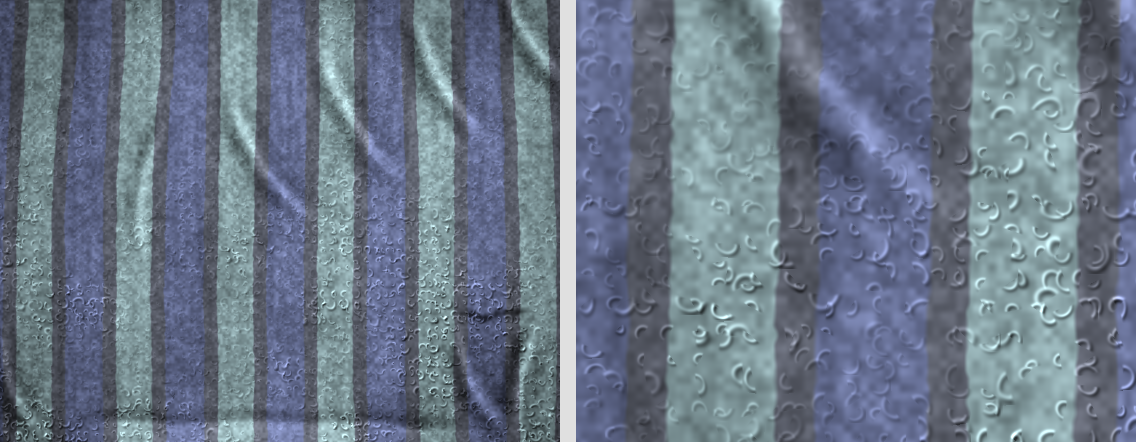
Left: the whole. Right: its middle third, enlarged.
This texture is drawn by a Shadertoy shader. Its source:

```glsl
// Worn terry cloth with pale green, charcoal and blue stripes, soft folds and loose threads.

const vec3 GREEN = vec3(0.51, 0.605, 0.62);
const vec3 CHARCOAL = vec3(0.345, 0.36, 0.405);
const vec3 BLUE = vec3(0.375, 0.41, 0.555);

float hash(vec2 p) {
    return fract(sin(dot(p, vec2(127.1, 311.7))) * 43758.5453);
}

float noise(vec2 p) {
    vec2 i = floor(p), f = fract(p);
    f = f * f * (3.0 - 2.0 * f);
    return mix(mix(hash(i), hash(i + vec2(1, 0)), f.x),
               mix(hash(i + vec2(0, 1)), hash(i + vec2(1, 1)), f.x), f.y);
}

float fbm(vec2 p) {
    float sum = 0.0, amp = 0.5;
    for (int i = 0; i < 4; i++) {
        sum += amp * noise(p);
        p = p * 2.03 + 17.3;
        amp *= 0.5;
    }
    return sum;
}

float bump(float x, float width) {
    return exp(-x * x / (width * width));
}

// Stripe colour; the stripes draw slightly together towards the top
vec3 stripes(vec2 p, float height, float soft) {
    float period = mix(0.180, 0.1725, smoothstep(0.45, 1.0, p.y / height));
    float x = p.x - 0.600 + 0.010 * (fbm(p * 7.0) - 0.47);
    x += 0.0025 * (noise(p * 150.0) - 0.5);
    float d = abs(fract(x / period + 0.5) - 0.5) * period;
    vec3 color = mix(GREEN, CHARCOAL, smoothstep(-soft, soft, d - 0.032));
    return mix(color, BLUE, smoothstep(-soft, soft, d - 0.056) * 0.95);
}

// Lit ridge with a shadow on both sides, fading out at its ends
float fold(vec2 p, vec2 a, vec2 b, float width) {
    vec2 dir = normalize(b - a);
    vec2 q = p - a;
    float t = dot(q, dir) / length(b - a);
    float s = dot(q, vec2(-dir.y, dir.x));
    s += 0.018 * sin(t * 3.1416) + 0.012 * (noise(p * 14.0) - 0.5);
    float ends = smoothstep(-0.15, 0.2, t) * (1.0 - smoothstep(0.7, 1.15, t));
    return ends * (0.36 * bump(s, width) - 0.34 * bump(s + 2.1 * width, 1.5 * width)
                   - 0.14 * bump(s - 2.3 * width, 1.6 * width));
}

// Diagonal folds stepping up to the right, and puckers near the lower right
float folds(vec2 p) {
    float shade = 0.0;
    for (int i = 0; i < 4; i++) {
        float k = float(i);
        vec2 start = vec2(0.415 + 0.163 * k, 0.62 + 0.068 * k);
        shade += fold(p, start, start + vec2(0.13, -0.21), 0.009 + 0.003 * hash(vec2(k, 4.0)));
    }
    shade += 0.7 * fold(p, vec2(0.285, 0.56), vec2(0.255, 0.33), 0.008);
    shade += fold(p, vec2(0.955, 0.20), vec2(0.925, 0.0), 0.009);
    shade += fold(p, vec2(0.82, 0.19), vec2(0.92, 0.01), 0.010);
    shade += fold(p, vec2(0.0, 0.19), vec2(0.07, 0.02), 0.009);
    float tuck = smoothstep(0.80, 0.84, p.x) * (1.0 - smoothstep(0.92, 0.95, p.x));
    return shade - 0.45 * tuck * bump(p.y - 0.236 + 0.015 * noise(p * 30.0), 0.007);
}

// One short curved thread in each cell: lit strand minus its cast shadow
float threads(vec2 p, float cells, float seed, float px) {
    vec2 g = p * cells, id = floor(g) + seed;
    vec2 q = fract(g) - 0.5 - 0.24 * (vec2(hash(id), hash(id + 3.7)) - 0.5);
    float angle = 6.2832 * hash(id + 9.1);
    vec2 axis = vec2(cos(angle), sin(angle));
    float radius = 0.16 + 0.18 * hash(id + 5.3);
    float arc = smoothstep(-0.1, 0.25, dot(normalize(q + 0.0001), axis));
    float width = 0.045 + px * cells * 0.6;
    float lit = bump(length(q) - radius, width);
    float shadow = bump(length(q + vec2(-0.05, 0.07)) - radius, width * 1.3);
    return arc * (lit - 0.75 * shadow) * step(0.4, hash(id + 1.9));
}

void mainImage(out vec4 fragColor, in vec2 fragCoord) {
    vec2 p = fragCoord / iResolution.x;
    float height = iResolution.y / iResolution.x;
    float px = 1.0 / iResolution.x;
    vec3 color = stripes(p, height, max(0.0018, px));

    // Broad undulation, vertical rubbing and pile grain
    float shade = 0.38 * (fbm(p * vec2(9.0, 6.0) + 3.0) - 0.47);
    shade += 0.14 * (noise(p * vec2(120.0, 9.0)) - 0.5);
    shade += 0.26 * (noise(p * 210.0) - 0.5) + 0.20 * (noise(p * 95.0 + 8.0) - 0.5);
    shade += folds(p);

    // Loose threads, thicker towards the bottom and in patches
    float wear = mix(0.48, 0.16, smoothstep(0.2, 0.6, p.y));
    wear *= 0.35 + 1.3 * smoothstep(0.3, 0.65, fbm(p * 8.0 + 21.0));
    for (int i = 0; i < 3; i++) {
        float k = float(i);
        vec2 q = p + 0.006 * vec2(noise(p * 40.0 + k), noise(p * 40.0 + 7.0 + k));
        shade += wear * threads(q + k * 0.37, 38.0 + 13.0 * k, 31.0 * k, px);
    }

    // Pale rolled hem and shaded corners
    float hem = 0.035 + 0.022 * (noise(vec2(p.x * 9.0, 2.0)) - 0.5);
    float hemSpan = smoothstep(0.12, 0.22, p.x) * (1.0 - smoothstep(0.75, 0.9, p.x));
    shade += hemSpan * (0.30 * (1.0 - smoothstep(hem - 0.012, hem, p.y)) - 0.18 * bump(p.y - hem - 0.008, 0.009));
    vec2 edge = abs(vec2(p.x, p.y / height) - 0.5) * 2.0;
    shade -= 0.28 * smoothstep(0.75, 1.35, length(edge));

    color *= max(1.0 + shade, 0.3);
    color += 0.10 * max(shade, 0.0);
    fragColor = vec4(clamp(color, 0.0, 1.0), 1.0);
}
```
